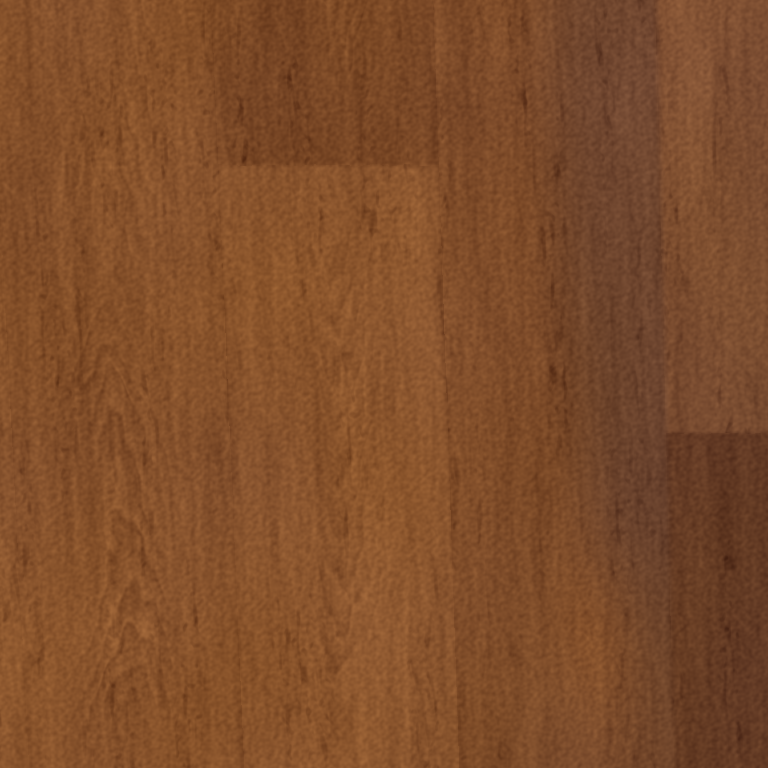
Give the GLSL for this texture, as a Shadertoy shader.

```glsl
// Brown laminate floor: four slightly leaning columns of planks with butt joints.
// Each plank has a base tone, arched growth rings around its heart, stretched
// gradient-noise fibres and broken dark pores; soft shade and speckle lie on top.

const vec3 DARK_WOOD = vec3(0.395, 0.215, 0.105);
const vec3 LIGHT_WOOD = vec3(0.575, 0.360, 0.200);
const vec3 SHADE_TINT = vec3(0.89, 0.92, 1.05);
const vec3 COOL_TINT = vec3(0.0, 0.006, 0.030);
const float FIRST_SEAM = 0.275;    // second column's left seam, at the top
const float PLANK_WIDTH = 0.289;
const float LEAN = 0.043;          // seam drift from top to bottom
const float CONVERGE = 0.009;      // narrowing of planks toward the bottom
const float SEAM_SOFT = 0.005;
const float RING_RATE = 15.0;
const float RING_SLOPE = 3.6;
const float RING_DEPTH = 0.24;
const float FIBRE_DEPTH = 0.30;
const float PORE_DEPTH = 0.42;
const float SPECKLE_DEPTH = 0.33;

// Per column: joint height, tone above and below it, ring strength (sign = arch direction)
const vec4 PLANKS[4] = vec4[4](
    vec4(1.20, 0.70, 0.70, 1.00),
    vec4(0.785, 0.40, 0.78, -0.70),
    vec4(1.20, 0.56, 0.56, 0.20),
    vec4(0.436, 0.72, 0.22, -0.25));

vec4 plank(float column) {
    return PLANKS[int(clamp(column + 1.0, 0.0, 3.0))];
}

float plankTone(float column, float y) {
    vec4 p = plank(column);
    return mix(p.z, p.y, smoothstep(-SEAM_SOFT, SEAM_SOFT, y - p.x));
}

vec2 gradient(vec2 cell) {
    vec3 h = fract(cell.xyx * vec3(0.1031, 0.1030, 0.0973));
    h += dot(h, h.yzx + 33.33);
    float angle = 6.2832 * fract((h.x + h.y) * h.z);
    return vec2(cos(angle), sin(angle));
}

float noise(vec2 p) {
    vec2 i = floor(p), f = fract(p);
    vec2 u = f * f * f * (f * (f * 6.0 - 15.0) + 10.0);
    vec2 e = vec2(0.0, 1.0);
    float low = mix(dot(gradient(i), f), dot(gradient(i + e.yx), f - e.yx), u.x);
    float high = mix(dot(gradient(i + e), f - e), dot(gradient(i + 1.0), f - 1.0), u.x);
    return mix(low, high, u.y);
}

// Nested arches that straighten into steep lines away from the heart
float growthRings(vec2 p, float strength, vec2 offset) {
    float side = p.x + 0.025 * noise(vec2(p.y * 4.0, 3.0) + offset);
    float arch = sign(strength) * p.y + RING_SLOPE * sqrt(side * side + 0.0002);
    float phase = RING_RATE * arch + 2.2 * noise(p * vec2(10.0, 4.0) + offset)
                + 0.6 * noise(p * vec2(50.0, 25.0));
    float ring = sin(6.2832 * phase + 0.8 * sin(6.2832 * phase));
    float heart = exp(-side * side / 0.0042);
    float patches = smoothstep(-0.3, 0.3, noise(p * vec2(10.0, 4.0) + offset + 7.0));
    return abs(strength) * ring * heart * patches;
}

float fibres(vec2 p) {
    return 0.8 * noise(p * vec2(22.0, 1.6)) + 0.7 * noise(p * vec2(60.0, 4.0))
         + 0.8 * noise(p * vec2(125.0, 12.0));
}

// Vertical dashes and small specks gathered in streaks
float pores(vec2 p) {
    float dash = smoothstep(0.12, 0.5, noise(p * vec2(105.0, 22.0)));
    float speck = smoothstep(0.15, 0.5, noise(p * vec2(120.0, 75.0) + 9.0));
    float streak = smoothstep(-0.1, 0.35, noise(p * vec2(26.0, 3.0) + 40.0));
    return (dash + 0.7 * speck) * streak;
}

void mainImage(out vec4 fragColor, in vec2 fragCoord) {
    vec2 uv = fragCoord / iResolution.xy;
    float depth = 1.0 - uv.y;

    // Plank coordinates
    float width = PLANK_WIDTH - CONVERGE * depth;
    float across = (uv.x - FIRST_SEAM - LEAN * depth) / width;
    float column = floor(across);
    float nearest = floor(across + 0.5);
    float seamDist = (across - nearest) * width;
    vec4 current = plank(column);
    float jointDist = uv.y - current.x + 0.004 * noise(uv * 40.0);
    vec2 offset = vec2(17.3, 9.7) * (column + 2.0) + 31.0 * step(0.0, jointDist);
    vec2 local = vec2((fract(across) - 0.5) * width, uv.y);

    // Base tone, blended over the seams
    float seamBlend = smoothstep(-SEAM_SOFT, SEAM_SOFT, seamDist);
    float tone = mix(plankTone(nearest - 1.0, uv.y), plankTone(nearest, uv.y), seamBlend);

    // Grain and dark joints
    tone += RING_DEPTH * growthRings(local, current.w, offset);
    tone += FIBRE_DEPTH * fibres(local + offset);
    tone += 0.20 * noise(uv * vec2(5.0, 3.0) + 12.0);
    tone += 0.04 - PORE_DEPTH * pores(local + offset);
    float seamWear = 0.6 + 1.4 * noise(vec2(nearest * 5.3, uv.y * 22.0));
    tone -= 0.20 * seamWear * exp(-pow(seamDist / 0.0035, 2.0));
    tone -= 0.06 * exp(-pow(jointDist / SEAM_SOFT, 2.0));

    // Fine surface speckle, drawn out along a diagonal
    vec2 slant = vec2(uv.x + uv.y, uv.y - uv.x);
    tone += SPECKLE_DEPTH * (noise(slant * vec2(75.0, 115.0)) + 0.8 * noise(uv * 190.0 + 5.0));
    vec3 color = mix(DARK_WOOD, LIGHT_WOOD, tone);

    // Slow hue drift, cooler toward the right
    float cool = 0.6 * noise(uv * vec2(6.0, 4.0) + 60.0) + smoothstep(0.5, 1.0, uv.x) - 0.2;
    color += COOL_TINT * cool;

    // Cool shade beside the last seam, warm glow below it, dim lower right corner
    float shade = smoothstep(-0.04, 0.07, uv.x - 0.70 - 0.13 * depth * depth);
    shade *= 1.0 - 0.75 * smoothstep(1.98, 2.03, across);
    shade *= 1.0 - 0.6 * smoothstep(0.65, 1.0, depth);
    color *= mix(vec3(1.0), SHADE_TINT, shade);
    vec2 glow = (uv - vec2(0.79, 0.17)) / vec2(0.06, 0.13);
    color *= 1.0 + vec3(0.09, 0.08, 0.0) * exp(-dot(glow, glow));
    color *= 1.0 - 0.12 * smoothstep(0.75, 1.35, uv.x + 0.35 * depth);

    fragColor = vec4(clamp(color, 0.0, 1.0), 1.0);
}
```
